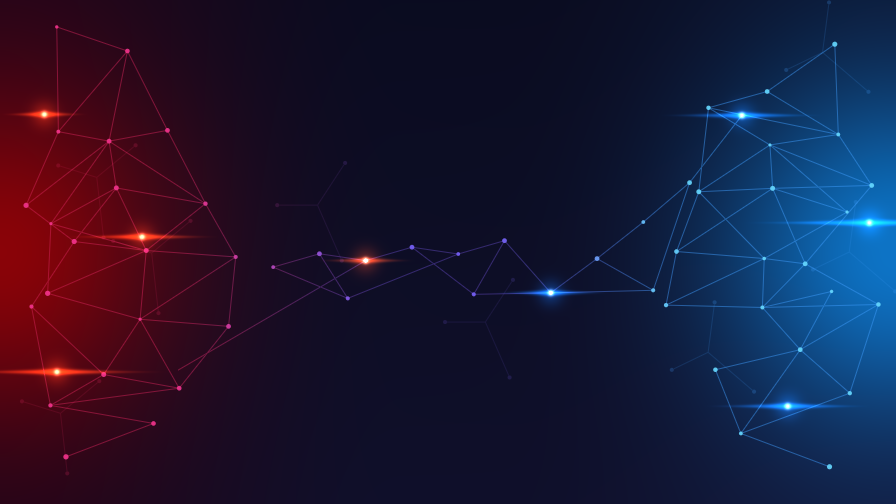
A Shadertoy shader for this background:

```glsl
const float CANVAS_WIDTH = 16.0 / 9.0;
const vec2 LEFT_HUB = vec2(0.0, 0.5);
const vec2 RIGHT_HUB = vec2(CANVAS_WIDTH, 0.5);
const vec3 EMBER = vec3(1.0, 0.28, 0.06);
const vec3 AZURE = vec3(0.04, 0.48, 1.0);

vec2 hash2(vec2 cell) {
    vec3 h = fract(cell.xyx * vec3(0.1031, 0.1030, 0.0973));
    h += dot(h, h.yzx + 33.33);
    return fract((h.xx + h.yz) * h.zy);
}

float coverage(float dist, float radius, float pixel) {
    return clamp(0.5 + (radius - dist) / pixel, 0.0, 1.0);
}

float disc(vec2 p, vec2 center, float radius, float pixel) {
    return coverage(length(p - center), radius, pixel);
}

float link(vec2 p, vec2 a, vec2 b, float pixel) {
    vec2 pa = p - a, ba = b - a;
    float t = clamp(dot(pa, ba) / dot(ba, ba), 0.0, 1.0);
    return coverage(length(pa - ba * t), 0.001, pixel);
}

// Point i of a parabolic arc, i = -1, 0, 1
vec2 arcPoint(vec2 apex, vec2 slope, vec2 bend, float i) {
    return apex + slope * i + bend * i * i;
}

// Half rings of jittered nodes around a hub
vec2 meshNode(vec2 hub, float side, float ring, float k) {
    vec2 jitter = hash2(vec2(ring + 7.0 * side + 20.0, k + 3.0)) - 0.5;
    float angle = mix(-1.4, 1.4, (k + 0.5 + 0.6 * jitter.x) / (3.0 + 2.0 * ring));
    float radius = 0.152 * ring - 0.01 + 0.08 * jitter.y;
    return hub + radius * vec2(side * cos(angle), sin(angle));
}

// Returns line coverage in x and dot coverage in y
vec2 mesh(vec2 p, vec2 hub, float side, float pixel) {
    vec2 ink = vec2(0.0);
    if (abs(p.x - hub.x) > 0.56) return ink;
    for (float ring = 1.0; ring < 3.5; ring++) {
        float count = 3.0 + 2.0 * ring;
        for (float k = 0.0; k < count; k++) {
            vec2 node = meshNode(hub, side, ring, k);
            vec2 pick = hash2(vec2(k + 11.0, ring + 5.0 * side + 30.0));
            ink.y = max(ink.y, disc(p, node, mix(0.003, 0.0052, pick.x), pixel));
            float stride = ring < 1.5 ? 2.0 : 1.0;
            if (k + stride < count && pick.y < 0.85)
                ink.x = max(ink.x, link(p, node, meshNode(hub, side, ring, k + stride), pixel));
            for (float j = 0.0; j < 3.0 && ring < 2.5; j++) {
                if (j != 1.0 && fract(pick.x * 7.0 + j * 0.37) > 0.6) continue;
                ink.x = max(ink.x, link(p, node, meshNode(hub, side, ring + 1.0, k + j), pixel));
            }
        }
    }
    return ink;
}

// Zigzag chain that dips and then climbs to the right
vec2 bridgeNode(float k) {
    float wave = step(5.5, k) * 0.09 * cos(k - 6.0);
    return vec2(0.542 + 0.0918 * k, 0.48 + 0.0065 * k - 0.01 * cos(3.14159 * k) - wave);
}

vec2 bridge(vec2 p, float pixel) {
    vec2 ink = vec2(0.0);
    for (float k = 0.0; k < 10.0; k++) {
        vec2 node = bridgeNode(k);
        ink.y = max(ink.y, disc(p, node, 0.0037 + 0.001 * mod(k, 2.0), pixel));
        if (k < 9.0) ink.x = max(ink.x, link(p, node, bridgeNode(k + 1.0), pixel));
    }
    for (float j = 0.0; j < 3.0; j++) {
        vec2 low = vec2(0.69 + 0.25 * j + 0.053 * j * (j - 1.0), 0.408 + 0.008 * j);
        ink.y = max(ink.y, disc(p, low, 0.004, pixel));
        ink.x = max(ink.x, link(p, low, bridgeNode(3.0 * j), pixel));
        ink.x = max(ink.x, link(p, low, bridgeNode(3.0 * j + 1.0 + mod(j, 2.0)), pixel));
        ink.x = max(ink.x, link(p, low, bridgeNode(floor(4.0 + 2.5 * j)), pixel));
    }
    ink.x = max(ink.x, link(p, vec2(0.354, 0.266), bridgeNode(2.0), pixel));
    return ink;
}

float tripod(vec2 p, vec2 center, float turn, float pixel) {
    float ink = 0.0;
    for (float arm = 0.0; arm < 3.0; arm++) {
        float angle = 3.14159 + turn - 2.15 * arm;
        vec2 tip = center + (0.08 + 0.02 * arm) * vec2(cos(angle), sin(angle));
        ink = max(ink, max(0.7 * link(p, center, tip, pixel), disc(p, tip, 0.004, pixel)));
    }
    return ink;
}

// Horizontal streak with a soft halo and a hot core
vec3 flare(vec2 p, vec2 center, float reach, vec3 tint) {
    vec2 d = p - center;
    float taper = pow(max(0.0, 1.0 - abs(d.x) / reach), 2.0);
    float streak = taper * exp(-pow(d.y / (0.002 + 0.004 * taper), 2.0));
    float halo = 0.3 * exp(-dot(d, d) / 0.0006);
    float core = exp(-dot(d, d) / 0.00003);
    return tint * (streak + halo) + vec3(1.0, 0.9, 0.8) * core;
}

vec3 backdrop(vec2 p) {
    vec3 navy = mix(vec3(0.06, 0.06, 0.165), vec3(0.04, 0.045, 0.125), p.y);
    vec3 color = mix(vec3(0.12, 0.02, 0.1), navy, smoothstep(0.0, 0.8, p.x));
    color += vec3(0.01, 0.04, 0.07) * smoothstep(1.0, CANVAS_WIDTH, p.x);
    vec2 l = p - LEFT_HUB, r = p - RIGHT_HUB;
    color += vec3(0.42, -0.01, -0.07) * exp(-9.0 * dot(l, l));
    return color + vec3(-0.01, 0.36, 0.56) * exp(-9.0 * dot(r, r));
}

vec3 accent(float x, vec3 left, vec3 middle, vec3 right) {
    return mix(mix(left, middle, smoothstep(0.3, 0.8, x)), right, smoothstep(0.95, 1.4, x));
}

void mainImage(out vec4 fragColor, in vec2 fragCoord) {
    float pixel = 1.0 / iResolution.y;
    vec2 p = fragCoord * vec2(CANVAS_WIDTH, 1.0) / iResolution.xy;
    vec2 ink = max(bridge(p, pixel), max(mesh(p, LEFT_HUB, 1.0, pixel), mesh(p, RIGHT_HUB, -1.0, pixel)));
    float faint = max(tripod(p, vec2(0.63, 0.593), 0.0, pixel), tripod(p, vec2(0.963, 0.361), 0.0, pixel));
    vec3 light = flare(p, bridgeNode(2.0), 0.1, EMBER) + flare(p, bridgeNode(6.0), 0.12, AZURE);
    for (float i = -1.0; i < 1.5; i++) {
        vec2 hot = arcPoint(vec2(0.282, 0.53), vec2(-0.0125, 0.2555), vec2(-0.1815, -0.0125), i);
        vec2 cold = arcPoint(vec2(1.725, 0.558), vec2(-0.0455, 0.2885), vec2(-0.2075, -0.0755), i);
        light += flare(p, hot, 0.16 - 0.07 * i, EMBER) + flare(p, cold, 0.26 - 0.09 * i * i, AZURE);
        if (i > 0.5) ink.x = max(ink.x, link(p, bridgeNode(9.0), cold, pixel));
        vec2 leftStem = arcPoint(vec2(0.301, 0.498), vec2(0.036, 0.234), vec2(-0.145, -0.084), i);
        vec2 rightStem = arcPoint(vec2(1.685, 0.5), vec2(0.1135, 0.2975), vec2(-0.1665, 0.0985), i);
        faint = max(faint, max(tripod(p, leftStem, -0.3, pixel), tripod(p, rightStem, 0.45, pixel)));
    }

    // Layers from back to front
    vec3 lineColor = accent(p.x, vec3(0.85, 0.14, 0.36), vec3(0.38, 0.28, 0.75), vec3(0.25, 0.62, 1.0));
    vec3 dotColor = accent(p.x, vec3(0.95, 0.2, 0.55), vec3(0.47, 0.38, 0.98), vec3(0.4, 0.85, 1.0));
    vec3 color = mix(backdrop(p), lineColor, 0.22 * faint);
    color = mix(color, lineColor, 0.48 * ink.x);
    color = mix(color, dotColor, 0.9 * ink.y);
    fragColor = vec4(clamp(color + light, 0.0, 1.0), 1.0);
}
```
